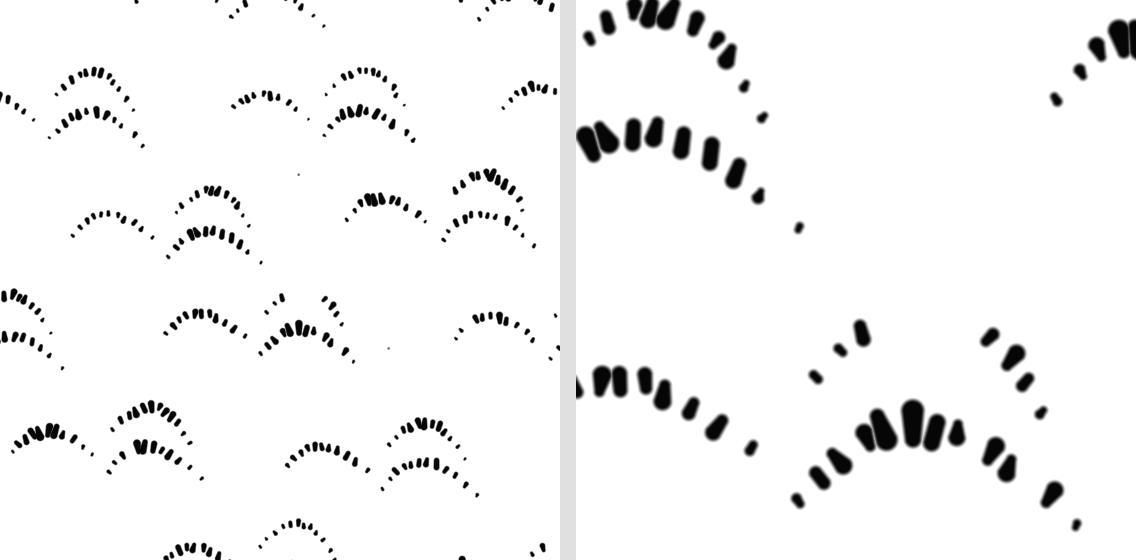
Left: the whole. Right: its middle third, enlarged.
Write a WebGL 2 fragment shader that draws this pattern.

```glsl
#version 300 es
precision highp float;

uniform vec2 u_resolution;
out vec4 fragColor;

vec2 hash2(vec2 p) {
    return fract(sin(vec2(dot(p, vec2(127.1, 311.7)), dot(p, vec2(269.5, 183.3)))) * 43758.5453);
}

// Rounded stroke along "axis", slightly fatter at one end
float dashDistance(vec2 p, vec2 axis, float halfLength, float radius, float taper) {
    vec2 q = vec2(dot(p, vec2(axis.y, -axis.x)), dot(p, axis));
    float along = clamp(q.y, -halfLength, halfLength);
    radius *= 1.0 + taper * along / halfLength;
    return length(q - vec2(0.0, along)) - radius;
}

// Row of dashes standing across a quadratic Bezier arch, largest near its crown
float archDistance(vec2 p, vec2 start, vec2 control, vec2 end, float count, float wear, vec2 seed) {
    float nearest = 1.0;
    vec2 archRandom = hash2(seed + 3.7);
    float weight = mix(0.84, 1.16, archRandom.x);
    bool brokenCrown = archRandom.y < wear;

    for (float i = 0.0; i < count; i++) {
        vec2 place = hash2(seed + i * vec2(1.37, 2.11));
        vec2 form = hash2(seed + i * vec2(2.93, 0.71) + 19.3);
        float t = (i + 0.4 * (place.x - 0.5)) / (count - 1.0);
        bool missing = form.y > 0.96 || (brokenCrown && t > 0.28 && t < 0.7);
        if (missing) continue;

        vec2 center = mix(mix(start, control, t), mix(control, end, t), t);
        vec2 tangent = normalize(mix(control - start, end - control, t));
        center += vec2(-tangent.y, tangent.x) * 0.005 * (place.y - 0.5);

        float lean = atan(tangent.y, tangent.x) * 0.75 + 0.6 * (form.x - 0.5);
        vec2 axis = vec2(-sin(lean), cos(lean));
        float crown = pow(max(sin(3.14159 * t), 0.0), 0.7);
        float size = mix(0.55, 1.0, crown) * weight * mix(0.75, 1.15, form.y);
        float d = dashDistance(p - center, axis, 0.0053 * size * size, 0.0046 * size,
                               0.6 * (place.x - 0.5));
        nearest = min(nearest, d);
    }
    return nearest;
}

// One arch on the left, two stacked on the right
float clusterDistance(vec2 p, vec2 seed) {
    if (p.x < -0.27 || p.x > 0.12 || p.y < -0.08 || p.y > 0.10) return 1.0;
    float left = archDistance(p, vec2(-0.243, -0.009), vec2(-0.188, 0.068),
                              vec2(-0.102, -0.014), 11.0, 0.0, seed);
    float lower = archDistance(p, vec2(-0.073, -0.046), vec2(-0.008, 0.052),
                               vec2(0.091, -0.057), 12.0, 0.0, seed + 41.3);
    float upper = archDistance(p, vec2(-0.063, 0.030), vec2(0.016, 0.122),
                               vec2(0.072, 0.007), 12.0, 0.2, seed + 83.9);
    return min(left, min(lower, upper));
}

// Clusters in staggered rows, counted downward from the top
float patternDistance(vec2 p) {
    float nearest = 1.0;
    float middleRow = round((1.018 - p.y) / 0.208);
    for (float j = -1.0; j <= 1.0; j++) {
        float row = middleRow + j;
        float stagger = fract(0.85 + 0.42 * row);
        float middleColumn = round(p.x / 0.52 - stagger);
        for (float i = -1.0; i <= 1.0; i++) {
            float column = middleColumn + i;
            vec2 cell = vec2(column, row);
            vec2 jitter = (hash2(cell + 7.1) - 0.5) * vec2(0.09, 0.04);
            vec2 center = vec2(0.52 * (column + stagger), 1.018 - 0.208 * row) + jitter;
            nearest = min(nearest, clusterDistance(p - center, cell * 5.3));
        }
    }
    return nearest;
}

// Rare faint specks on the paper
float specks(vec2 p) {
    vec2 cell = floor(p / 0.2);
    vec2 chance = hash2(cell + 61.7);
    vec2 center = (cell + 0.1 + 0.8 * hash2(cell + 23.1)) * 0.2;
    float spot = 1.0 - smoothstep(0.0008, 0.0036, length(p - center));
    return chance.x < 0.16 ? spot * mix(0.4, 0.85, chance.y) : 0.0;
}

void main() {
    vec2 p = gl_FragCoord.xy / u_resolution.y;
    vec3 paper = vec3(1.0);
    vec3 ink = vec3(0.025);
    float coverage = 1.0 - smoothstep(-0.0017, 0.0017, patternDistance(p));
    coverage = max(coverage, specks(p));
    fragColor = vec4(mix(paper, ink, coverage), 1.0);
}
```
